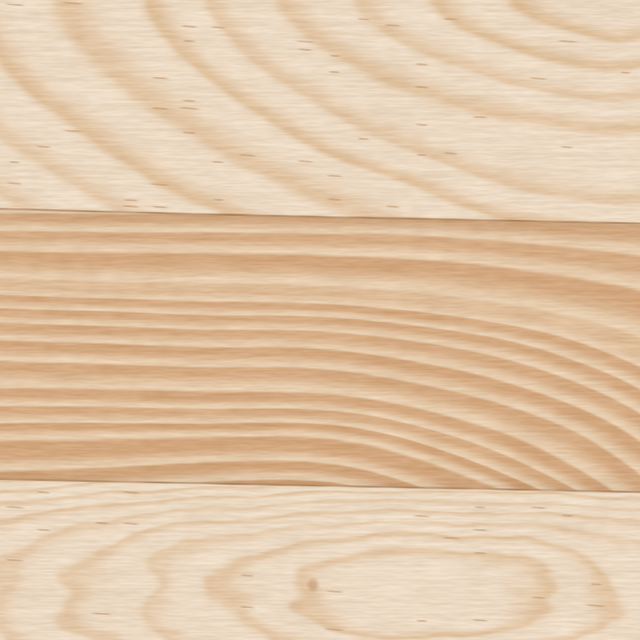
Write a WebGL 1 fragment shader that draws this texture.

```glsl
precision highp float;
// Three pale softwood boards stacked with thin seams: broad curved rings above,
// dense flowing grain in the middle, an oval knot figure below. Each board turns
// position into a growth phase; noise adds fibre, wobble and small flecks.

uniform vec2 u_resolution;

const vec3 PALE_WOOD = vec3(0.925, 0.853, 0.765);
const vec3 PALE_RING = vec3(0.862, 0.725, 0.570);
const vec3 WARM_WOOD = vec3(0.905, 0.805, 0.685);
const vec3 WARM_RING = vec3(0.815, 0.635, 0.470);
const vec3 FLECK_COLOR = vec3(0.70, 0.50, 0.33);
const vec3 SEAM_COLOR = vec3(0.62, 0.43, 0.27);
const vec2 ARCH_CENTER = vec2(0.964, 0.0);
const vec2 KNOT_CENTER = vec2(0.658, 0.927);
const vec2 KNOT_RADII = vec2(0.185, 0.068);
const float GRAIN_SPACING = 0.030;
const float ARCH_SPACING = 0.1224;
const float FIBRE_STRENGTH = 0.055;
const float SEAM_WIDTH = 0.0013;

float hash(vec2 p) {
  return fract(sin(dot(p, vec2(127.1, 311.7))) * 43758.55);
}

vec2 gradient(vec2 cell) {
  float angle = 6.2832 * hash(cell);
  return vec2(cos(angle), sin(angle));
}

float noise(vec2 p) {
  vec2 i = floor(p), f = fract(p);
  vec2 u = f * f * f * (f * (f * 6.0 - 15.0) + 10.0);
  vec2 e = vec2(1.0, 0.0);
  float a = dot(gradient(i), f);
  float b = dot(gradient(i + e.xy), f - e.xy);
  float c = dot(gradient(i + e.yx), f - e.yx);
  float d = dot(gradient(i + e.xx), f - e.xx);
  return mix(mix(a, b, u.x), mix(c, d, u.x), u.y);
}

float bump(float x, float center, float width) {
  float d = (x - center) / width;
  return exp(-d * d);
}

// Soft ring on each whole phase, wide on the inner side and crisp outside.
float ring(float phase, float innerWidth, float outerWidth) {
  float g = fract(phase + 0.5) - 0.5;
  float strength = 0.6 + 0.4 * hash(vec2(floor(phase + 0.5), 3.0));
  return strength * bump(g, 0.0, g < 0.0 ? innerWidth : outerWidth);
}

float archLength(vec2 d, float flatness) {
  vec2 q = pow(abs(vec2(d.x, d.y / flatness)) + 1e-4, vec2(1.5));
  return pow(q.x + q.y, 0.6667);
}

// Upper board: flattened arches around a point on the top edge.
float archRings(vec2 p) {
  vec2 d = p - ARCH_CENTER;
  d += 0.008 * vec2(noise(p * vec2(5.0, 9.0)), noise(p * vec2(7.0, 12.0) + 20.0));
  float flatness = mix(0.38, 0.5, smoothstep(0.4, 0.7, archLength(d, 0.46)));
  float r = archLength(d, flatness);
  float phase = (r - 0.404) / ARCH_SPACING + 3.0 + 0.38 * bump(r, 0.775, 0.13);
  return ring(phase, 0.25, 0.11) * smoothstep(0.0, 0.12, r);
}

// Middle board: sharp upper edges fading downward, bending down to the right.
float flowGrain(vec2 p) {
  float depth = (p.y - 0.34) / 0.43;
  float right = max(p.x - 0.33, 0.0) / 0.67;
  float left = max(0.33 - p.x, 0.0) / 0.33;
  float bend = (0.013 + 0.165 * depth) * right * right;
  bend -= left * 0.08 * depth * (0.75 - depth);
  bend -= 0.014 * depth * depth * bump(p.x, 0.52, 0.13);
  float s = p.y - bend + 0.003 * noise(p * vec2(4.0, 14.0));
  float phase = (s - 0.361) / GRAIN_SPACING - 0.7 * bump(s, 0.452, 0.043)
    - 0.3 * bump(s, 0.6185, 0.026) + 0.3 * bump(s, 0.681, 0.0156);
  float f = fract(phase);
  float strength = 0.78 + 0.22 * hash(vec2(floor(phase), 9.0));
  strength *= 1.0 - 0.5 * bump(s, 0.45, 0.014);
  return strength * smoothstep(0.0, 0.16, f) * (1.0 - smoothstep(0.35, 1.0, f));
}

// Lower board: wobbling ovals, stretching sideways as they grow.
float knotRings(vec2 p) {
  vec2 q = abs(p - KNOT_CENTER) / KNOT_RADII;
  float r = sqrt(q.x * q.x + pow(q.y + 1e-4, 3.4));
  r += 0.26 * noise(p * vec2(9.0, 17.0)) + 0.09 * noise(p * vec2(26.0, 45.0));
  return ring(1.55 * r - 0.55, 0.24, 0.12) * smoothstep(0.3, 0.9, r);
}

// Sparse short dashes, one candidate in each cell.
float flecks(vec2 p) {
  vec2 q = p * vec2(22.0, 85.0);
  vec2 cell = floor(q);
  vec2 d = fract(q) - 0.5;
  d.y -= 0.3 * (hash(cell + 5.0) - 0.5) + 0.25 * d.x;
  float size = 0.2 + 0.25 * hash(cell + 11.0);
  float dash = (1.0 - smoothstep(0.3 * size, size, abs(d.x)))
    * (1.0 - smoothstep(0.03, 0.2, abs(d.y)));
  return dash * step(0.93, hash(cell + 2.0));
}

void main() {
  vec2 p = gl_FragCoord.xy / u_resolution;
  p.y = 1.0 - p.y;
  float pixel = 1.0 / u_resolution.y;
  float upper = p.y - mix(0.326, 0.349, p.x) - 0.002 * sin(3.1416 * p.x) * (1.0 - p.x);
  float lower = p.y - mix(0.749, 0.769, p.x);
  float middle = smoothstep(-pixel, pixel, upper) * smoothstep(-pixel, pixel, -lower);

  // Board colours
  float paleAmount = upper < 0.0 ? archRings(p) : 0.85 * knotRings(p);
  vec3 pale = mix(PALE_WOOD, PALE_RING, 0.85 * paleAmount);
  vec3 warm = mix(WARM_WOOD, WARM_RING, flowGrain(p));
  vec3 color = mix(pale, warm, middle);

  // Fibre and flecks
  float fibre = noise(p * vec2(14.0, 210.0)) + 0.7 * noise(p * vec2(45.0, 330.0) + 7.0);
  fibre += 0.5 * noise(p * vec2(4.0, 60.0) + 31.0);
  color += FIBRE_STRENGTH * fibre * vec3(0.7, 0.9, 1.1);
  color = mix(color, FLECK_COLOR, 0.42 * flecks(p) * (1.0 - 0.85 * middle));

  // Small knot eye
  float eye = length((p - vec2(0.489, 0.914)) / vec2(0.011, 0.013));
  color = mix(color, FLECK_COLOR, 0.4 * (1.0 - smoothstep(0.3, 1.1, eye)));

  // Seams
  float seam = min(abs(upper), abs(lower));
  float line = 1.0 - smoothstep(0.0, SEAM_WIDTH + pixel, seam);
  color = mix(color, SEAM_COLOR, line * (0.55 + 0.5 * noise(vec2(p.x * 18.0, 4.0))));
  color *= 1.0 - 0.05 * middle * exp(-seam / 0.012);
  gl_FragColor = vec4(clamp(color, 0.0, 1.0), 1.0);
}
```
